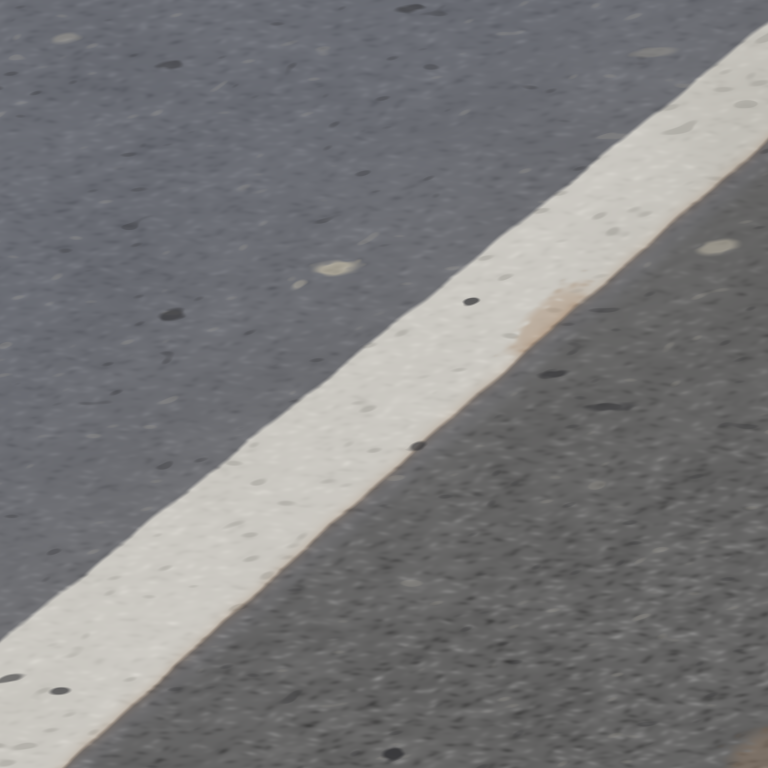
Reproduce this texture procedurally as a three.js fragment shader.

```glsl
// Worn pale road line running diagonally across flecked grey asphalt.
varying vec2 vUv;

const vec3 ASPHALT_FAR = vec3(0.415, 0.425, 0.455);
const vec3 ASPHALT_MID = vec3(0.437, 0.437, 0.447);
const vec3 ASPHALT_NEAR = vec3(0.392, 0.390, 0.388);
const vec3 PAINT = vec3(0.795, 0.785, 0.760);
const vec3 PAINT_WORN = vec3(0.735, 0.725, 0.695);
const vec3 RUST = vec3(0.66, 0.54, 0.43);
const vec3 CHIP = vec3(0.66, 0.64, 0.59);
const vec3 PIT = vec3(0.22, 0.22, 0.23);
const vec2 UPPER_EDGE = vec2(0.807, 0.164);   // slope, height at x = 0
const vec2 LOWER_EDGE = vec2(0.894, -0.076);
const float EDGE_SOFTNESS = 0.0035;
const vec2 FINE_CELLS = vec2(62.0, 120.0);
const vec2 COARSE_CELLS = vec2(27.0, 58.0);
const float FINE_GRAIN = 0.048;
const float COARSE_GRAIN = 0.026;

vec2 hash2(vec2 p) {
  vec2 q = vec2(dot(p, vec2(127.1, 311.7)), dot(p, vec2(269.5, 183.3)));
  return fract(sin(q) * 43758.5);
}

mat2 turn(float a) {
  float c = cos(a), s = sin(a);
  return mat2(c, -s, s, c);
}

// Cellular noise: each cell holds one tilted fleck, light or dark
float flecks(vec2 p) {
  vec2 cell = floor(p);
  float sum = 0.0;
  for (int j = -1; j <= 1; j++) {
    for (int i = -1; i <= 1; i++) {
      vec2 id = cell + vec2(float(i), float(j));
      vec2 look = hash2(id + 57.0);
      vec2 d = turn(look.x * 1.6 - 0.5) * (p - id - hash2(id));
      sum += (look.y * 2.0 - 1.0) * exp(-4.0 * d.x * d.x - 11.0 * d.y * d.y);
    }
  }
  return sum;
}

// Slow mottling from layered sines
float mottle(vec2 p) {
  float a = sin(p.x * 9.0 + 3.0 * sin(p.y * 7.0)) * sin(p.y * 13.0 - p.x * 4.0);
  float b = sin(p.x * 23.0 - p.y * 17.0 + 2.0 * sin(p.y * 19.0));
  return 0.65 * a + 0.35 * b;
}

// Soft ellipse with a ragged rim
float spot(vec2 p, vec2 center, vec2 size, float tilt, float ragged) {
  vec2 d = turn(tilt) * (p - center) / size;
  return 1.0 - smoothstep(0.55, 1.25, length(d) + 0.35 * ragged);
}

void main() {
  vec2 p = vUv;
  float fine = flecks(p * FINE_CELLS);
  float coarse = flecks(turn(0.12) * p * COARSE_CELLS + 31.0);
  float slow = mottle(p);

  // Signed distances to the two sides of the line
  float wobble = 0.0015 * sin(p.x * 41.0) + 0.001 * sin(p.x * 97.0 + 1.0) + 0.0012 * fine;
  float below = (UPPER_EDGE.x * p.x + UPPER_EDGE.y - p.y + wobble) * 0.778;
  float bow = 0.007 * sin(3.14 * p.x);
  float above = (p.y - LOWER_EDGE.x * p.x - LOWER_EDGE.y - bow + wobble) * 0.745;
  float inside = min(below, above);
  float paintMask = smoothstep(-EDGE_SOFTNESS, EDGE_SOFTNESS, inside);

  // Asphalt: bluish far corner, darker and rougher near corner
  float nearness = smoothstep(0.45, 1.25, p.x + 0.75 * (1.0 - p.y));
  float farness = smoothstep(0.55, 1.3, p.y + 0.6 * (1.0 - p.x));
  vec3 road = mix(ASPHALT_MID, ASPHALT_FAR, farness);
  road = mix(road, ASPHALT_NEAR, smoothstep(0.0, -0.04, above) * (0.45 + 0.55 * nearness));
  float roughness = 0.75 + 0.95 * nearness * smoothstep(0.75, 0.15, p.y);
  road += roughness * (FINE_GRAIN * fine + COARSE_GRAIN * coarse) + 0.010 * slow;
  float pitting = smoothstep(0.62, 0.95, -coarse);
  road = mix(road, PIT, 0.32 * pitting);
  road = mix(road, CHIP, 0.22 * smoothstep(0.65, 1.0, coarse));
  road = mix(road, RUST, 0.35 * spot(p, vec2(1.0, 0.01), vec2(0.055, 0.04), 0.3, fine));

  // Pale chips lying on the road
  float chips = spot(p, vec2(0.437, 0.651), vec2(0.029, 0.010), 0.12, fine);
  chips = max(chips, 0.75 * spot(p, vec2(0.935, 0.678), vec2(0.028, 0.010), 0.15, fine));
  chips = max(chips, 0.55 * spot(p, vec2(0.388, 0.629), vec2(0.011, 0.005), 0.5, fine));
  chips = max(chips, 0.45 * spot(p, vec2(0.085, 0.950), vec2(0.020, 0.007), 0.2, fine));
  chips = max(chips, 0.35 * spot(p, vec2(0.853, 0.932), vec2(0.030, 0.006), 0.1, fine));
  road = mix(road, CHIP + 0.05 * fine, chips);

  // Paint: worn toward the far end, stained along the lower side
  float wear = 0.65 * smoothstep(0.72, 1.05, p.x) + 0.18 * slow;
  vec3 paint = mix(PAINT, PAINT_WORN, clamp(wear, 0.0, 1.0));
  paint += 0.028 * fine + 0.014 * coarse;
  paint = mix(paint, PAINT_WORN * 0.88, 0.55 * smoothstep(0.45, 0.9, -coarse));
  float stain = spot(p, vec2(0.712, 0.583), vec2(0.065, 0.022), 0.75, fine);
  float rim = exp(-abs(above) * 190.0) * step(0.0, below);
  paint = mix(paint, RUST, 0.38 * stain + 0.35 * rim);
  road = mix(road, RUST * 0.7, 0.45 * rim);

  vec3 color = mix(road, paint, paintMask);

  // Dark pits on both surfaces
  float pits = 0.7 * spot(p, vec2(0.224, 0.590), vec2(0.018, 0.008), 0.2, fine);
  pits = max(pits, 0.75 * spot(p, vec2(0.612, 0.607), vec2(0.011, 0.005), 0.25, fine));
  pits = max(pits, 0.70 * spot(p, vec2(0.078, 0.100), vec2(0.014, 0.005), 0.1, fine));
  pits = max(pits, 0.60 * spot(p, vec2(0.013, 0.117), vec2(0.018, 0.005), 0.2, fine));
  pits = max(pits, 0.70 * spot(p, vec2(0.544, 0.419), vec2(0.012, 0.006), 0.3, fine));
  pits = max(pits, 0.95 * spot(p, vec2(0.511, 0.018), vec2(0.014, 0.010), 0.2, fine));
  pits = max(pits, 0.75 * spot(p, vec2(0.722, 0.513), vec2(0.022, 0.005), 0.1, fine));
  pits = max(pits, 0.65 * spot(p, vec2(0.797, 0.470), vec2(0.032, 0.006), 0.05, fine));
  pits = max(pits, 0.60 * spot(p, vec2(0.534, 0.989), vec2(0.020, 0.005), 0.1, fine));
  pits = max(pits, 0.50 * spot(p, vec2(0.222, 0.915), vec2(0.018, 0.006), 0.1, fine));
  color = mix(color, PIT, pits);

  gl_FragColor = vec4(color, 1.0);
}
```
